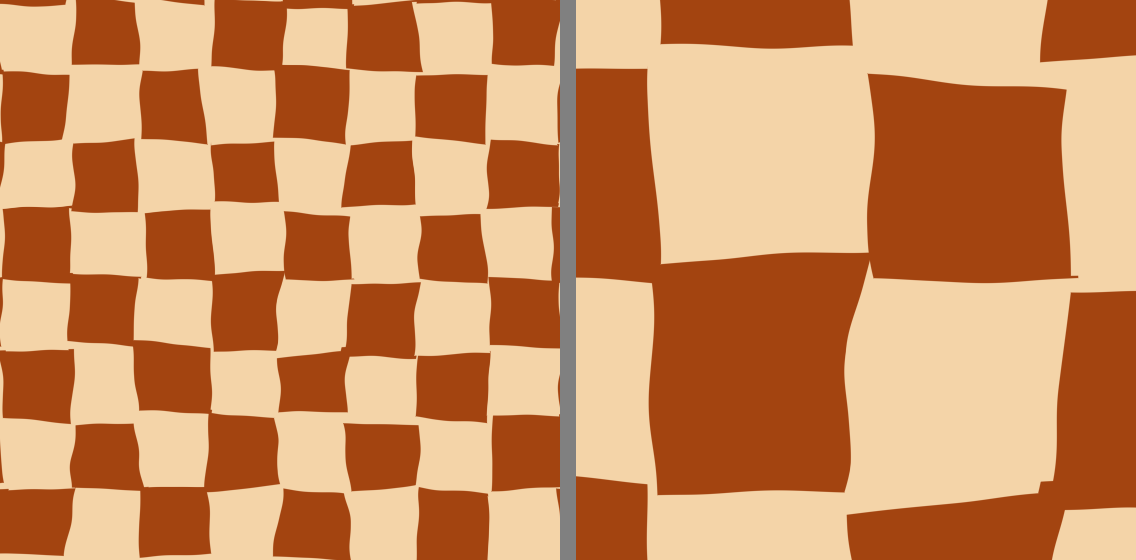
Left, the full canvas; right, a detail of the centre.
A WebGL 1 fragment shader for this pattern:

```glsl
precision highp float;

// Hand-cut checkerboard, eight tiles across and eight down, in rust and cream.
// Neighbouring tiles share offset, tilted and gently bowed cuts. Each tile then
// slips a little, so the layered tiles overlap or leave cream gaps.

uniform vec2 u_resolution;

const float TILES = 8.0;
const vec3 CREAM = vec3(0.957, 0.830, 0.660);
const vec3 RUST = vec3(0.638, 0.265, 0.063);

// Two random values in -1..1.
vec2 hash2(vec2 p) {
    vec2 k = vec2(dot(p, vec2(127.1, 311.7)), dot(p, vec2(269.5, 183.3)));
    return 2.0 * fract(sin(k) * 43758.545) - 1.0;
}

float gradientNoise(vec2 p) {
    vec2 i = floor(p);
    vec2 f = p - i;
    vec2 w = f * f * f * (f * (6.0 * f - 15.0) + 10.0);
    float a = dot(hash2(i), f);
    float b = dot(hash2(i + vec2(1.0, 0.0)), f - vec2(1.0, 0.0));
    float c = dot(hash2(i + vec2(0.0, 1.0)), f - vec2(0.0, 1.0));
    float d = dot(hash2(i + vec2(1.0, 1.0)), f - vec2(1.0, 1.0));
    return mix(mix(a, b, w.x), mix(c, d, w.x), w.y);
}

// Displacement of one cut at position t along it.
float cutOffset(vec2 edge, float t, float shift, float tilt, float bow) {
    vec2 r = hash2(edge);
    float wave = gradientNoise(vec2(1.6 * t + 9.7 * r.x, 5.3 * r.y + 0.5));
    return shift * r.x + tilt * r.y * (t - 0.5) + bow * wave;
}

float uprightCut(vec2 edge, float t) {
    return cutOffset(edge + 17.0, t, 0.075, 0.13, 0.13);
}

float levelCut(vec2 edge, float t) {
    return cutOffset(edge + 53.0, t, 0.085, 0.11, 0.06);
}

// Signed distance to a tile whose four sides are cuts of the grid.
float tileDistance(vec2 p, vec2 id, float slip) {
    vec2 q = p - id - slip * hash2(id + 91.0);
    float left = uprightCut(id, q.y) - q.x;
    float right = q.x - 1.0 - uprightCut(id + vec2(1.0, 0.0), q.y);
    float bottom = levelCut(id, q.x) - q.y;
    float top = q.y - 1.0 - levelCut(id + vec2(0.0, 1.0), q.x);
    return max(max(left, right), max(bottom, top));
}

float coverage(float d, float softness) {
    return 1.0 - smoothstep(-softness, softness, d);
}

// Alternates the two colours along rows and columns.
vec3 tileColour(vec2 id) {
    return mix(RUST, CREAM, mod(id.x + id.y, 2.0));
}

void main() {
    float side = min(u_resolution.x, u_resolution.y);
    vec2 p = gl_FragCoord.xy / side * TILES;
    float softness = 0.75 * TILES / side;
    vec2 cell = floor(p);

    // Layer the nearby tiles in a fixed order over cream.
    vec3 colour = CREAM;
    for (int j = -1; j <= 1; j++) {
        for (int i = -1; i <= 1; i++) {
            vec2 id = cell + vec2(float(i), float(j));
            float d = tileDistance(p, id, 0.045);
            colour = mix(colour, tileColour(id), coverage(d, softness));
        }
    }
    gl_FragColor = vec4(colour, 1.0);
}
```
